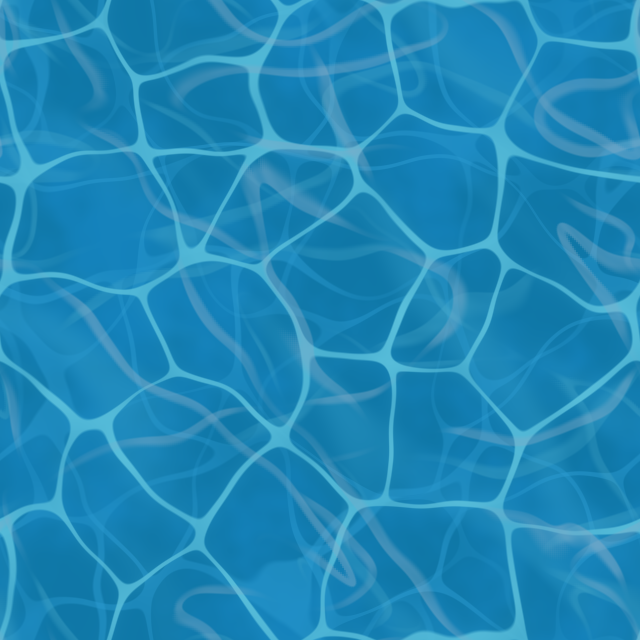
Give the GLSL for this texture, as a Shadertoy shader.

```glsl
const vec3 DEEP_BLUE  = vec3(0.058, 0.468, 0.655);
const vec3 CLEAR_BLUE = vec3(0.078, 0.510, 0.735);
const vec3 HAZE_BLUE  = vec3(0.170, 0.590, 0.765);
const vec3 FAINT_WEB  = vec3(0.170, 0.610, 0.820);
const vec3 TEAL_WISP  = vec3(0.300, 0.680, 0.800);
const vec3 GREY_WISP  = vec3(0.510, 0.675, 0.785);
const vec3 LIGHT_WEB  = vec3(0.345, 0.745, 0.855);

// Integer hash of a wrapped lattice cell
vec2 hashCell(vec2 cell, vec2 period, float seed) {
    const uint MULT = 1664525u;
    uvec2 v = uvec2(mod(cell + 0.5, period));
    v.x += uint(seed) * 101u;
    v = v * MULT + 1013904223u;
    v.x += v.y * MULT;
    v.y += v.x * MULT;
    v ^= v >> 16u;
    v.x += v.y * MULT;
    v.y += v.x * MULT;
    v ^= v >> 16u;
    return vec2(v & 0xffffu) / 65535.0;
}

// Gradient noise that repeats once per canvas
float cornerSlope(vec2 cell, vec2 offset, vec2 period, float seed) {
    return dot(hashCell(cell, period, seed) * 2.0 - 1.0, offset);
}

float noise(vec2 uv, vec2 period, float seed) {
    vec2 p = uv * period, c = floor(p), f = p - c;
    vec2 s = f * f * f * (f * (f * 6.0 - 15.0) + 10.0);
    vec2 x = vec2(1, 0), y = vec2(0, 1);
    float low  = mix(cornerSlope(c, f, period, seed),
                     cornerSlope(c + x, f - x, period, seed), s.x);
    float high = mix(cornerSlope(c + y, f - y, period, seed),
                     cornerSlope(c + 1.0, f - 1.0, period, seed), s.x);
    return mix(low, high, s.y);
}

vec2 warp(vec2 uv, float period, float seed) {
    return vec2(noise(uv, vec2(period), seed), noise(uv, vec2(period), seed + 1.0));
}

// Vector from a place inside a cell to the seed point of a neighbour
vec2 toPoint(vec2 base, vec2 f, vec2 g, float cells, float seed) {
    return g + 0.5 + 0.92 * (hashCell(base + g, vec2(cells), seed) - 0.5) - f;
}

// Distance to the cell borders, blended so that junctions get fillets
float webDistance(vec2 uv, float cells, float blend, float seed) {
    vec2 p = uv * cells, base = floor(p), f = p - base;
    vec2 nearest = vec2(9.0);
    for (int i = 0; i < 9; i++) {
        vec2 r = toPoint(base, f, vec2(i % 3, i / 3) - 1.0, cells, seed);
        if (dot(r, r) < dot(nearest, nearest)) nearest = r;
    }
    float sum = 1e-9;
    for (int i = 0; i < 25; i++) {
        vec2 r = toPoint(base, f, vec2(i % 5, i / 5) - 2.0, cells, seed);
        vec2 gap = r - nearest;
        if (dot(gap, gap) > 1e-4)
            sum += exp(-blend * dot(0.5 * (r + nearest), normalize(gap)));
    }
    return -log(sum) / (blend * cells);
}

float line(float dist, float halfWidth, float soft) {
    return 1.0 - smoothstep(halfWidth - soft, halfWidth + soft, dist);
}

// Long wavy wisps along the level curves of a stretched, slanted field
float wisp(vec2 uv, float width, float slant, float seed) {
    vec2 q = uv + 0.10 * warp(uv, 3.0, seed) + 0.035 * warp(uv, 8.0, seed + 2.0);
    q.y += slant * q.x;
    float v = noise(q, vec2(2, 5), seed + 4.0);
    vec2 slope = vec2(dFdx(v), dFdy(v)) * iResolution.xy;
    float d = v / max(length(slope), 1.2);
    float taper = smoothstep(-0.22, 0.34, noise(uv, vec2(5), seed + 5.0));
    float w = width * (0.12 + 0.88 * taper);
    float body = smoothstep(-0.003, 0.001, d) * (1.0 - smoothstep(0.45 * w, w + 0.003, d));
    float fibres = 0.9 + 0.6 * noise(q, vec2(6, 34), seed + 6.0);
    return body * fibres * smoothstep(0.0, 0.55, taper);
}

void mainImage(out vec4 fragColor, in vec2 fragCoord) {
    vec2 uv = fragCoord / iResolution.xy;

    // Water body with soft mottling
    float tone = noise(uv, vec2(3), 1.0) + 0.5 * noise(uv, vec2(8), 2.0)
               + 0.25 * noise(uv, vec2(27), 3.0);
    vec3 color = mix(DEEP_BLUE, CLEAR_BLUE, smoothstep(-0.25, 0.4, tone));
    vec2 broad = warp(uv, 4.0, 4.0);
    vec2 drift = uv + 0.1 * broad;
    float haze = noise(vec2(drift.x, drift.y + drift.x), vec2(3, 7), 6.0);
    color = mix(color, HAZE_BLUE, 0.55 * smoothstep(0.0, 0.45, haze));

    // Deep, faint caustics
    for (int i = 0; i < 2; i++) {
        float seed = 10.0 + 8.0 * float(i);
        vec2 bent = uv + 0.17 * warp(uv, 4.0, seed) + 0.03 * warp(uv, 9.0, seed + 2.0);
        float show = smoothstep(-0.35, 0.3, noise(uv, vec2(4), seed + 4.0));
        float web = line(webDistance(bent, 4.0, 22.0, seed + 5.0), 0.0025 + 0.002 * show, 0.0018);
        color = mix(color, FAINT_WEB, web * (0.18 + 0.32 * show));
    }
    color = mix(color, TEAL_WISP, 0.32 * wisp(uv, 0.034, 0.0, 30.0));
    color = mix(color, TEAL_WISP, 0.32 * wisp(uv, 0.014, 1.0, 40.0));

    // Bright surface caustics
    vec2 bent = uv + 0.08 * broad + 0.017 * warp(uv, 11.0, 52.0);
    float dist = webDistance(bent, 5.0, 27.0, 54.0);
    float vary = noise(uv, vec2(9), 55.0);
    color = mix(color, HAZE_BLUE, 0.25 * exp(-max(dist, 0.0) / 0.012));
    color = mix(color, LIGHT_WEB, line(dist, 0.0040 + 0.003 * vary, 0.0018) * (0.82 + 0.4 * vary));

    // Pale reflections on top
    color = mix(color, GREY_WISP, 0.46 * wisp(uv, 0.030, 1.0, 60.0));
    color = mix(color, GREY_WISP, 0.42 * wisp(uv, 0.024, 0.0, 70.0));

    fragColor = vec4(color, 1.0);
}
```
